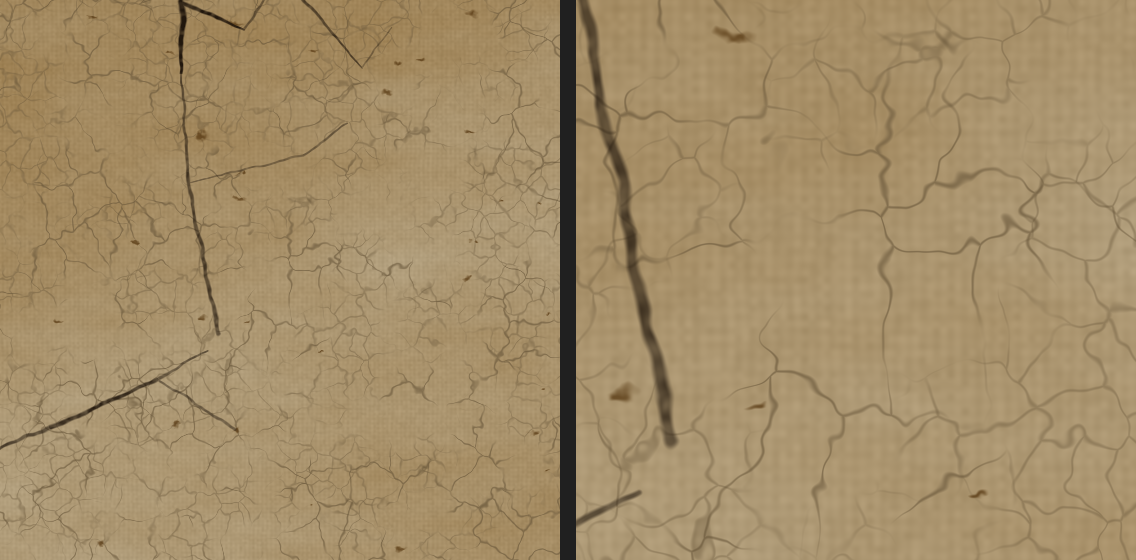
Left, the full canvas; right, a detail of the centre.
Reproduce this texture procedurally as a WebGL 1 fragment shader.

```glsl
precision highp float;
// Aged, varnished canvas: a warm tone gradient with smears, weave and grain,
// a broken net of hairline craquelure from cellular edge distance, brown
// specks on a jittered grid, and a few long tapered cracks.
uniform vec2 u_resolution;

const vec3 PALE = vec3(0.695, 0.620, 0.485);
const vec3 OCHRE = vec3(0.625, 0.515, 0.340);
const vec3 HAIRLINE = vec3(0.40, 0.33, 0.22);
const vec3 STAIN = vec3(0.34, 0.22, 0.07);
const vec3 CRACK = vec3(0.13, 0.09, 0.05);
const float LARGE_CELLS = 14.0;
const float SMALL_CELLS = 27.0;
const float HAIR_WIDTH = 0.0012;
const float WEAVE_COUNT = 125.0;
const float WEAVE_DEPTH = 0.008;
const float GRAIN_DEPTH = 0.05;
const float SPECK_GRID = 15.0;
const float TAU = 6.2831853;

vec2 hash2(vec2 p) {
  return fract(sin(vec2(dot(p, vec2(127.1, 311.7)), dot(p, vec2(269.5, 183.3)))) * 43758.55);
}

float noise(vec2 p) {
  vec2 i = floor(p), f = fract(p);
  f = f * f * (3.0 - 2.0 * f);
  float low = mix(hash2(i).x, hash2(i + vec2(1.0, 0.0)).x, f.x);
  float high = mix(hash2(i + vec2(0.0, 1.0)).x, hash2(i + 1.0).x, f.x);
  return mix(low, high, f.y);
}

float fbm(vec2 p) {
  return 0.55 * noise(p) + 0.29 * noise(p * 2.1 + 7.3) + 0.16 * noise(p * 4.3 + 19.1);
}

// Distance to the nearest border between cells, in cell units
float cellEdge(vec2 p) {
  vec2 i = floor(p), f = fract(p), nearest = vec2(0.0);
  float best = 8.0, edge = 8.0;
  for (int y = -1; y <= 1; y++) for (int x = -1; x <= 1; x++) {
    vec2 g = vec2(float(x), float(y));
    vec2 r = g + hash2(i + g) - f;
    if (dot(r, r) < best) { best = dot(r, r); nearest = r; }
  }
  for (int y = -2; y <= 2; y++) for (int x = -2; x <= 2; x++) {
    vec2 g = vec2(float(x), float(y));
    vec2 r = g + hash2(i + g) - f;
    vec2 d = r - nearest;
    if (dot(d, d) > 0.0001) edge = min(edge, dot(0.5 * (r + nearest), normalize(d)));
  }
  return edge;
}

// Hairline net, broken up by a noise mask
float craquelure(vec2 p, float cells, float pixel) {
  vec2 warp = vec2(fbm(p * 24.0), fbm(p * 24.0 + 31.0)) - 0.5;
  float d = cellEdge((p + 0.045 * warp) * cells) / cells;
  float gaps = smoothstep(0.40, 0.66, fbm(p * 13.0 + cells));
  return gaps * (1.0 - smoothstep(0.0, HAIR_WIDTH + pixel, d));
}

// Straight crack whose half width runs from w.x at a to w.y at b
float crack(vec2 p, vec2 a, vec2 b, vec2 w, float strength) {
  vec2 ab = b - a;
  float t = clamp(dot(p - a, ab) / dot(ab, ab), 0.0, 1.0);
  float width = mix(w.x, w.y, t);
  return strength * (1.0 - smoothstep(0.35 * width, width + 0.0014, length(p - a - ab * t)));
}

float longCracks(vec2 p) {
  p += 0.009 * (vec2(fbm(p * 27.0), fbm(p * 27.0 + 50.0)) - 0.5);
  vec2 fork = vec2(0.325, 0.995), bend = vec2(0.325, 0.87), knee = vec2(0.334, 0.69);
  vec2 split = vec2(0.280, 0.322), hook = vec2(0.435, 0.947), turn = vec2(0.645, 0.880);
  // Upper fall and its forks
  float c = crack(p, fork, bend, vec2(0.007, 0.003), 1.0);
  c = max(c, crack(p, bend, knee, vec2(0.002, 0.003), 0.58));
  c = max(c, crack(p, knee, vec2(0.390, 0.405), vec2(0.003, 0.0045), 0.70));
  c = max(c, crack(p, fork, hook, vec2(0.005, 0.002), 0.95));
  c = max(c, crack(p, hook, vec2(0.48, 1.01), vec2(0.002), 0.5));
  c = max(c, crack(p, vec2(0.535, 1.01), turn, vec2(0.0035, 0.001), 0.68));
  c = max(c, crack(p, turn, vec2(0.70, 0.95), vec2(0.001), 0.35));
  // Faint side branch
  c = max(c, crack(p, vec2(0.34, 0.675), vec2(0.54, 0.722), vec2(0.001, 0.002), 0.42));
  c = max(c, crack(p, vec2(0.54, 0.722), vec2(0.62, 0.78), vec2(0.002, 0.001), 0.48));
  // Lower diagonal and its fork
  c = max(c, crack(p, vec2(-0.01, 0.195), vec2(0.09, 0.237), vec2(0.002, 0.004), 0.65));
  c = max(c, crack(p, vec2(0.09, 0.237), split, vec2(0.005, 0.003), 0.85));
  c = max(c, crack(p, split, vec2(0.37, 0.375), vec2(0.003, 0.001), 0.55));
  c = max(c, crack(p, split, vec2(0.42, 0.235), vec2(0.0015, 0.003), 0.48));
  return c * (0.65 + 0.5 * noise(p * 150.0));
}

// Ragged specks, more frequent towards the right
float specks(vec2 p) {
  vec2 q = p + 0.022 * (vec2(fbm(p * 60.0), fbm(p * 60.0 + 9.0)) - 0.5);
  vec2 id = floor(q * SPECK_GRID), h = hash2(id + 3.7), k = hash2(id + 81.0);
  vec2 d = (fract(q * SPECK_GRID) - 0.3 - 0.4 * h) / SPECK_GRID;
  float radius = mix(0.002, 0.008, k.y * k.y);
  float present = step(0.96 - 0.10 * p.x, k.x);
  return present * (1.0 - smoothstep(0.2 * radius, radius + 0.002, length(d * vec2(0.6, 1.2))));
}

void main() {
  vec2 p = gl_FragCoord.xy / u_resolution;
  float pixel = 1.0 / min(u_resolution.x, u_resolution.y);

  // Varnish tone: dark upper left and lower right, with sideways smears
  float upper = smoothstep(0.6, 1.3, p.y + 0.55 * (1.0 - p.x));
  float corner = 1.0 - smoothstep(0.1, 0.75, distance(p, vec2(1.0, 0.0)));
  float smear = fbm(p * vec2(5.0, 17.0) + 4.0) - 0.5;
  float blotch = fbm(p * 6.0 + 12.0) - 0.5;
  float age = 0.16 + 0.72 * upper + 0.42 * corner + 0.55 * smear + 0.45 * blotch;
  vec3 color = mix(PALE, OCHRE, clamp(age, -0.1, 1.35));

  // Weave and grain
  vec2 thread = sin(TAU * WEAVE_COUNT * p + 2.0 * noise(p * 30.0));
  color += WEAVE_DEPTH * (thread.x + 0.6 * thread.y);
  color += GRAIN_DEPTH * (0.6 * noise(p * 230.0) + 0.4 * noise(p * 95.0) - 0.5);

  // Cracks and specks
  color = mix(color, HAIRLINE, 0.58 * craquelure(p, LARGE_CELLS, pixel));
  color = mix(color, HAIRLINE, 0.36 * craquelure(p + 0.37, SMALL_CELLS, pixel));
  color = mix(color, STAIN, 0.75 * specks(p));
  color = mix(color, CRACK, clamp(longCracks(p), 0.0, 1.0));
  gl_FragColor = vec4(color, 1.0);
}
```
